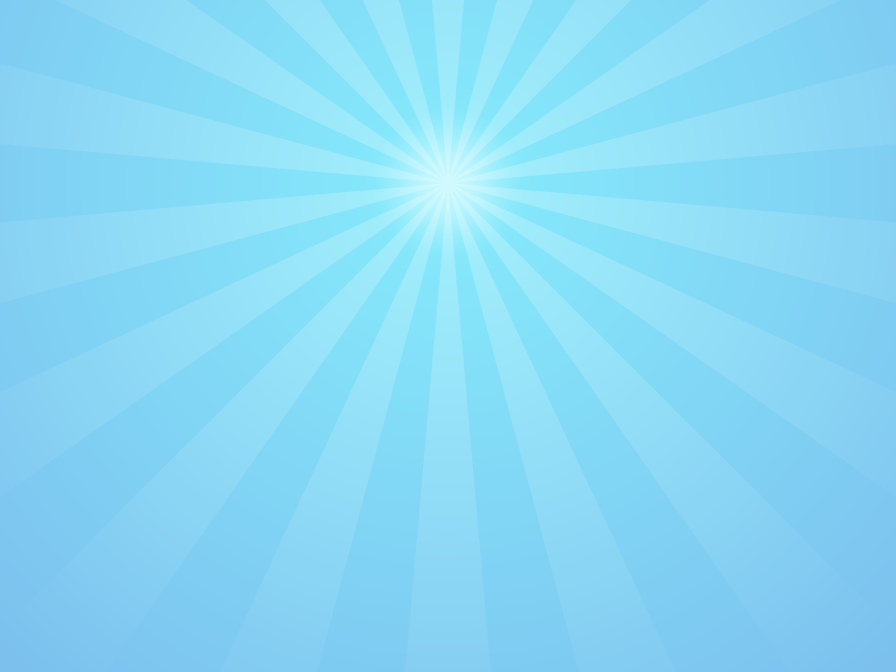
A Shadertoy shader for this background:

```glsl
// Pale sunburst rays spreading from a soft white glow over a sky-blue radial gradient.

const float PI = 3.14159265;
const float RAY_COUNT = 18.0;
const vec2 SUN_POSITION = vec2(0.5, 0.7274);    // fraction of the canvas

const vec3 SKY_INNER = vec3(0.525, 0.925, 0.988);
const vec3 SKY_OUTER = vec3(0.485, 0.750, 0.932);
const vec3 RAY_COLOR = vec3(1.0);
const vec3 GLOW_COLOR = vec3(0.94, 1.0, 1.0);

// Radial sky gradient, from the sun to the far corners.
vec3 skyColor(float radius) {
    return mix(SKY_INNER, SKY_OUTER, clamp(radius, 0.0, 1.0));
}

// Coverage of evenly spaced wedges, with one pointing straight up.
float rayMask(vec2 p, float count, float pixelSize) {
    float period = 2.0 * PI / count;
    float angle = atan(p.x, p.y);
    float offset = abs(mod(angle + 0.5 * period, period) - 0.5 * period);
    float edgeDistance = (0.25 * period - offset) * length(p);
    return clamp(0.5 + edgeDistance / pixelSize, 0.0, 1.0);
}

// Ray opacity, fading to nothing at the given reach.
float rayFade(float radius, float strength, float reach) {
    return strength * clamp(1.0 - radius / reach, 0.0, 1.0);
}

// Soft round falloff around the sun.
float glow(float radius, float size) {
    return 1.0 - smoothstep(0.0, size, radius);
}

void mainImage(out vec4 fragColor, in vec2 fragCoord) {
    // Lengths are measured in canvas heights.
    vec2 p = (fragCoord - SUN_POSITION * iResolution.xy) / iResolution.y;
    float radius = length(p);
    float pixelSize = 1.0 / iResolution.y;

    vec3 color = skyColor(radius);
    float rays = rayMask(p, RAY_COUNT, pixelSize);
    color = mix(color, RAY_COLOR, rays * rayFade(radius, 0.25, 0.92));
    color = mix(color, GLOW_COLOR, 0.65 * glow(radius, 0.125));

    fragColor = vec4(color, 1.0);
}
```
